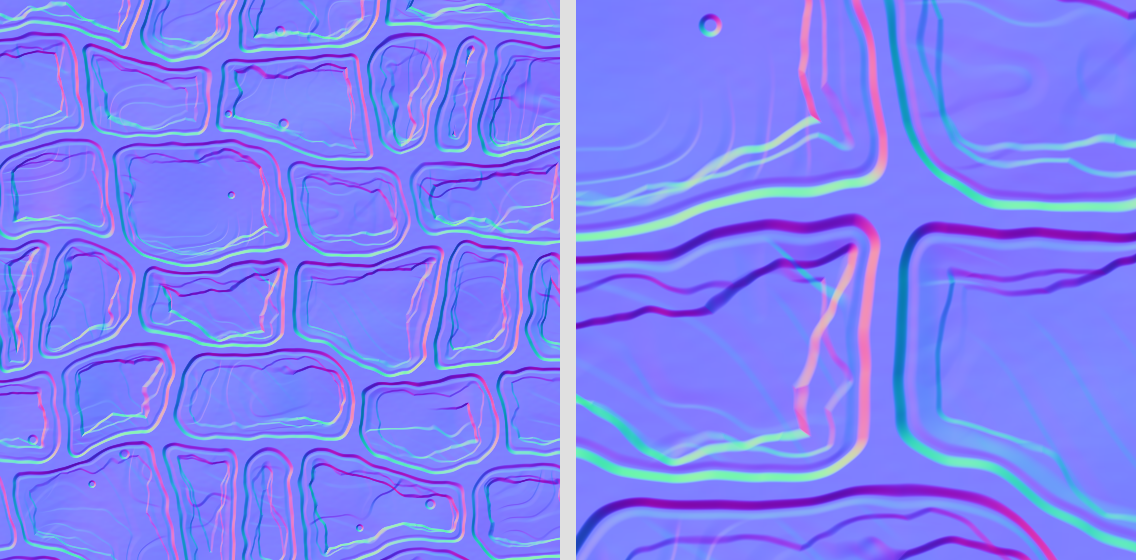
Left: the whole. Right: its middle third, enlarged.
Write a WebGL 1 fragment shader that draws this texture map.

```glsl
precision highp float;
// Tangent-space normal map of a rough stone wall, with green pointing down.
// Wavy courses are cut into rounded stones; a height field adds thin rims,
// chipped ledges, cracks and pebbles, and its slope becomes the colour.
uniform vec2 u_resolution;

float hash(vec2 p) {
  return fract(sin(dot(p, vec2(127.1, 311.7))) * 43758.5);
}

float noise(vec2 p) {
  vec2 i = floor(p), f = fract(p);
  f = f * f * (3.0 - 2.0 * f);
  return mix(mix(hash(i), hash(i + vec2(1, 0)), f.x),
             mix(hash(i + vec2(0, 1)), hash(i + 1.0), f.x), f.y);
}

// Distance to the nearest scattered point
float cellular(vec2 p) {
  vec2 cell = floor(p);
  float nearest = 2.0;
  for (int y = -1; y <= 1; y++)
    for (int x = -1; x <= 1; x++) {
      vec2 c = cell + vec2(x, y);
      nearest = min(nearest, length(c + vec2(hash(c), hash(c + 37.0)) - p));
    }
  return nearest;
}

// Wavy lower border of a course, in course units
float courseEdge(float row, float x) {
  float phase = 6.28 * hash(vec2(row, 4.0));
  return row + 0.14 * sin(x * 7.0 + phase) + 0.06 * sin(x * 19.0 + phase * 3.0)
       + 0.15 * (hash(vec2(row, 9.0)) - 0.5);
}

// Leaning joint between two stones of a course
float joint(float row, float col, float y) {
  vec2 id = vec2(col, row);
  return col + 0.55 * (hash(id) - 0.5) + 0.3 * (hash(id + 5.3) - 0.5) * (y - row - 0.5);
}

// Returns the stone's identity (xy) and the distance inside its outline (z)
vec3 stone(vec2 p) {
  vec2 scale = vec2(3.9, 5.4);
  float y = p.y * scale.y;
  float row = floor(y);
  if (y < courseEdge(row, p.x)) row -= 1.0;
  else if (y > courseEdge(row + 1.0, p.x)) row += 1.0;
  float low = courseEdge(row, p.x), high = courseEdge(row + 1.0, p.x);

  float x = p.x * scale.x + 7.0 * hash(vec2(row, 2.0));
  float col = floor(x);
  if (x < joint(row, col, y)) col -= 1.0;
  else if (x > joint(row, col + 1.0, y)) col += 1.0;
  float left = joint(row, col, y), right = joint(row, col + 1.0, y);

  // Some stones are split upright, a few lying
  vec2 id = vec2(col, row);
  float split = hash(id + 11.0), share = 0.32 + 0.36 * hash(id + 17.0);
  if (split < 0.2) {
    float cut = mix(left, right, share) + 0.12 * (y - row - 0.5);
    if (x < cut) right = cut; else { left = cut; id.x += 0.5; }
  } else if (split < 0.25) {
    float cut = mix(low, high, share) + 0.1 * (x - col - 0.5);
    if (y < cut) high = cut; else { low = cut; id.y += 0.5; }
  }

  vec2 inset = min(vec2(x - left, y - low), vec2(right - x, high - y)) / scale;
  float radius = mix(0.02, 0.06, hash(id + 23.0));
  vec2 q = radius - inset;
  return vec3(id, radius - length(max(q, 0.0)) - min(max(q.x, q.y), 0.0));
}

// Sparse round bumps
float pebbles(vec2 p, float count, float radius) {
  vec2 cell = floor(p * count);
  vec2 center = (cell + 0.3 + 0.4 * vec2(hash(cell), hash(cell + 7.0))) / count;
  float present = step(hash(cell + 13.0), 0.16);
  return present * (1.0 - smoothstep(0.5, 1.0, length(p - center) / radius));
}

// Thin sharp ridges along the contours of a value, flat in between
float scratches(float value) {
  float f = fract(value);
  return smoothstep(0.0, 0.12, f) * (1.0 - smoothstep(0.12, 0.45, f));
}

float height(vec2 p) {
  vec2 warp = 0.022 * (vec2(noise(p * 9.0), noise(p * 9.0 + 40.0)) - 0.5)
            + 0.008 * (vec2(noise(p * 36.0), noise(p * 36.0 + 60.0)) - 0.5);
  vec3 s = stone(p + warp);
  float d = s.z;
  vec2 local = p + s.xy * 3.7;
  float face = smoothstep(0.014, 0.03, d);

  // Raised outline with a narrow lip
  float h = mix(0.003, 0.012, noise(p * 8.0 + 3.0)) * smoothstep(0.006, 0.0125, d);
  h -= 0.0012 * smoothstep(0.0135, 0.019, d);

  // Two chipped ledges that fade along their length
  float rough = 0.008 * noise(local * 38.0) + 0.003 * noise(local * 90.0);
  float chip = 0.013 + 0.036 * cellular(local * 8.0) + rough;
  float strength = smoothstep(0.2, 0.6, noise(local * 4.0 + 8.0));
  h += 0.0065 * strength * smoothstep(0.0, 0.006, d - chip);
  float outer = 0.012 + 0.03 * cellular(local * 11.0 + 5.0) + rough;
  h += 0.002 * smoothstep(0.0, 0.005, d - outer);

  // Broken steps across the face
  float crack = noise(local * 6.0) + 0.2 * noise(local * 28.0) - 0.6;
  float broken = smoothstep(0.45, 0.65, noise(local * 4.0 + 20.0));
  h += 0.003 * face * broken * smoothstep(-0.015, 0.015, crack);

  // Faint worn layers, slanted grooves, grain and pebbles
  float layer = noise(local * 7.0 + 31.0) * 7.0 + 0.9 * noise(local * 25.0);
  h += 0.0006 * face * scratches(layer) * smoothstep(0.3, 0.55, noise(p * 6.0 + 50.0));
  float groove = dot(local, vec2(9.0, 14.0)) + 4.0 * noise(local * 6.0 + 70.0);
  h += 0.0005 * face * scratches(groove) * smoothstep(0.5, 0.7, noise(p * 11.0 + 80.0));
  h += 0.00015 * noise(p * vec2(90.0, 140.0));
  return h + 0.004 * face * (pebbles(p, 7.0, 0.01) + pebbles(p + 0.03, 8.0, 0.007));
}

void main() {
  vec2 p = gl_FragCoord.xy / u_resolution.y;
  vec2 e = vec2(0.0008, 0.0);
  vec2 slope = vec2(height(p + e.xy) - height(p - e.xy),
                    height(p + e.yx) - height(p - e.yx)) / (2.0 * e.x);
  vec3 normal = normalize(vec3(-slope.x, slope.y, 1.0));
  gl_FragColor = vec4(0.5 + 0.5 * normal, 1.0);
}
```
